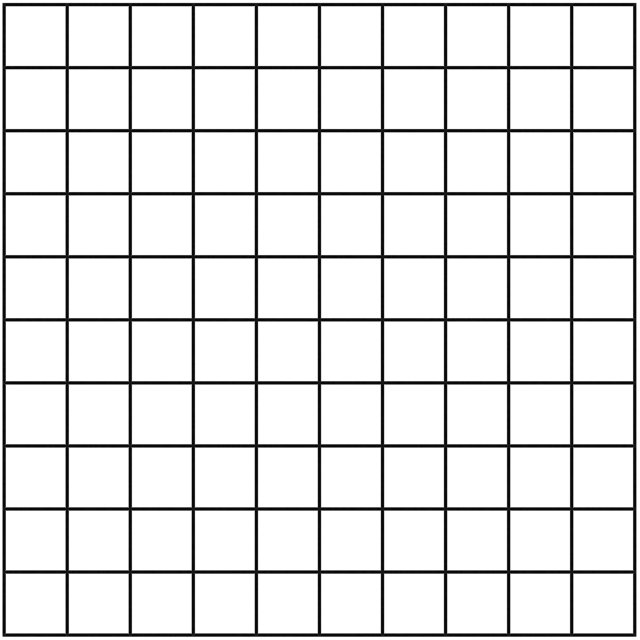
A WebGL 1 fragment shader for this pattern:

```glsl
precision highp float;

// A square grid of ten by ten white cells ruled in soft black ink.
// Each axis measures the distance to its nearest rule; the rules are joined,
// then trimmed at the outer frame, with slightly paler ink at the crossings.

#define CELLS 10.0
#define GRID_MIN vec2(0.0065, 0.0077)
#define GRID_MAX vec2(0.9918, 0.9928)
#define LINE_WIDTH 0.0050
#define EDGE_SOFTNESS 0.0013
#define INK_COLOR vec3(0.02)
#define PAPER_COLOR vec3(1.0)
#define CROSSING_LIFT 0.06
#define INK_MOTTLE 0.02

uniform vec2 u_resolution;

float hash(vec2 p) {
    vec3 q = fract(vec3(p.xyx) * 0.1031);
    q += dot(q, q.yzx + 33.33);
    return fract((q.x + q.y) * q.z);
}

// Distance on each axis to the nearest rule, in canvas units
vec2 ruleDistance(vec2 p) {
    vec2 pitch = (GRID_MAX - GRID_MIN) / CELLS;
    vec2 g = (p - GRID_MIN) / pitch;
    vec2 nearest = clamp(floor(g + 0.5), 0.0, CELLS);
    return abs(g - nearest) * pitch;
}

// Signed distance per axis to the frame that bounds the rules
vec2 frameDistance(vec2 p) {
    vec2 center = 0.5 * (GRID_MIN + GRID_MAX);
    vec2 halfSize = 0.5 * (GRID_MAX - GRID_MIN + LINE_WIDTH);
    return abs(p - center) - halfSize;
}

void main() {
    vec2 p = gl_FragCoord.xy / u_resolution;
    float pixel = 1.0 / min(u_resolution.x, u_resolution.y);
    float soft = max(EDGE_SOFTNESS, 0.5 * pixel);

    // Rules in both directions, trimmed where they meet the frame
    vec2 rules = 1.0 - smoothstep(-soft, soft, ruleDistance(p) - 0.5 * LINE_WIDTH);
    vec2 inside = 1.0 - smoothstep(-soft, soft, frameDistance(p));
    vec2 lines = rules * inside.yx;
    float coverage = max(lines.x, lines.y);

    // Faint unevenness in the ink
    float crossing = lines.x * lines.y;
    float mottle = hash(floor(p * 256.0));
    vec3 ink = INK_COLOR + CROSSING_LIFT * crossing + INK_MOTTLE * mottle;

    gl_FragColor = vec4(mix(PAPER_COLOR, ink, coverage), 1.0);
}
```
